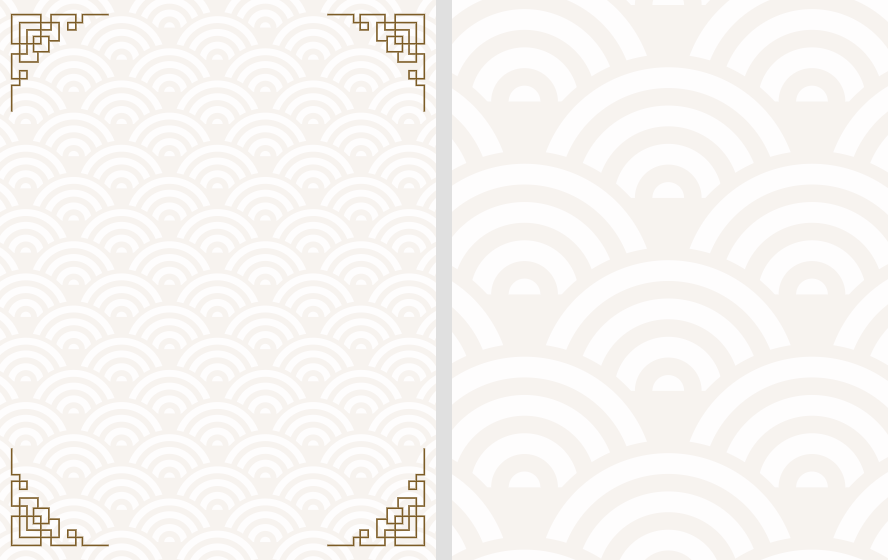
Left, the full canvas; right, a detail of the centre.
Reproduce this pattern procedurally as a Shadertoy shader.

```glsl
// Lengths are in page units: the canvas is PAGE_HEIGHT units tall
const float PAGE_HEIGHT = 768.0;

const vec3 CREAM = vec3(0.967, 0.951, 0.937);
const vec3 WHITE = vec3(0.996, 0.991, 0.991);
const vec3 GOLD  = vec3(0.485, 0.360, 0.150);

// Overlapping wave scales
const float SCALE_PERIOD = 131.4;
const float SCALE_RADIUS = 0.5 * SCALE_PERIOD;
const float ROW_STEP     = 44.1;
const vec2  SCALE_ORIGIN = vec2(-0.8, 37.5);  // offset from the page centre
const float RING_PITCH   = 17.5;
const float RING_CENTRE  = 2.5;
const float RING_HALF    = 4.75;

// Corner fretwork
const vec2  CORNER_INSET = vec2(16.0, 20.0);
const float LINE_HALF    = 1.1;

// Alternating horizontal and vertical pen moves
const vec2  TAIL_START = vec2(132.0, 0.0);
const float TAIL_MOVES[9] = float[9](-35.0, 11.0, -20.0, 10.0, 11.0, -21.0, -34.0, 21.0, -33.0);
const vec2  STAIR_START = vec2(11.0);
const float STAIR_MOVES[4] = float[4](54.0, 25.0, -14.0, 15.0);

float coverage(float dist, float pixel) {
    return clamp(0.5 - dist / pixel, 0.0, 1.0);
}

// Square metric, so that line corners stay mitred
float boxDistance(vec2 p, vec2 centre, vec2 halfSize) {
    vec2 q = abs(p - centre) - halfSize;
    return max(q.x, q.y);
}

// Distance to one axis-aligned stroke; advances the pen
float drawStroke(vec2 p, inout vec2 pen, float move, int index) {
    vec2 travel = (index % 2 == 0) ? vec2(move, 0.0) : vec2(0.0, move);
    vec2 middle = pen + 0.5 * travel;
    pen += travel;
    return boxDistance(p, middle, 0.5 * abs(travel));
}

float fretDistance(vec2 p) {
    // Fold across the diagonal
    p = vec2(max(p.x, p.y), min(p.x, p.y));

    // Two interlocking squares
    float dist = abs(boxDistance(p, vec2(20.0), vec2(20.0)));
    dist = min(dist, abs(boxDistance(p, vec2(40.5), vec2(10.5))));

    // Key-shaped tail and stepped frame
    vec2 pen = TAIL_START;
    for (int i = 0; i < 9; i++) dist = min(dist, drawStroke(p, pen, TAIL_MOVES[i], i));
    pen = STAIR_START;
    for (int i = 0; i < 4; i++) dist = min(dist, drawStroke(p, pen, STAIR_MOVES[i], i));
    return dist - LINE_HALF;
}

// White amount of the scales, painted from the back row to the front
float waveScales(vec2 p, float pixel) {
    float white = 0.0;
    float frontRow = floor((p.y - SCALE_RADIUS) / ROW_STEP);
    for (int i = 3; i >= 0; i--) {
        float row = frontRow + float(i);
        float shift = 0.5 * SCALE_PERIOD * mod(row, 2.0);
        vec2 q = vec2(mod(p.x - shift + SCALE_RADIUS, SCALE_PERIOD) - SCALE_RADIUS,
                      p.y - row * ROW_STEP);
        float r = length(q);
        float ringIndex = round((r - RING_CENTRE) / RING_PITCH);
        float ring = abs(r - RING_CENTRE - ringIndex * RING_PITCH) - RING_HALF;
        float arch = coverage(max(ring, -q.y), pixel);
        white = mix(white, arch, coverage(r - SCALE_RADIUS, pixel));
    }
    return white;
}

void mainImage(out vec4 fragColor, in vec2 fragCoord) {
    float pixel = PAGE_HEIGHT / iResolution.y;
    vec2 page = fragCoord * pixel;
    vec2 pageSize = iResolution.xy * pixel;

    vec3 color = mix(CREAM, WHITE, waveScales(page - 0.5 * pageSize - SCALE_ORIGIN, pixel));

    // Mirror the fretwork into all four corners
    vec2 corner = min(page, pageSize - page) - CORNER_INSET;
    color = mix(color, GOLD, coverage(fretDistance(corner), pixel));

    fragColor = vec4(color, 1.0);
}
```
